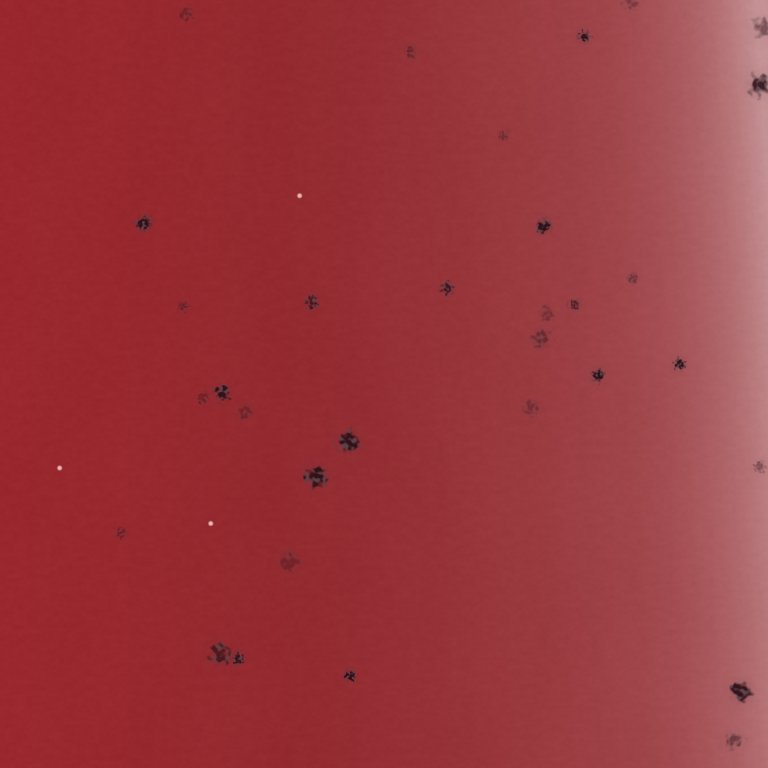
A Shadertoy shader for this texture:

```glsl
const vec3 RED = vec3(0.575, 0.168, 0.190);
const vec3 PALE = vec3(0.770, 0.570, 0.580);
const vec3 SLATE = vec3(0.340, 0.260, 0.290);
const vec3 CORE = vec3(0.170, 0.060, 0.085);
const vec3 GLINT = vec3(0.900, 0.720, 0.700);
const int SPECK_COUNT = 32;
const int GLINT_COUNT = 3;

vec2 hash22(vec2 p) {
    vec3 q = fract(p.xyx * vec3(0.1031, 0.1030, 0.0973));
    q += dot(q, q.yzx + 33.33);
    return fract((q.xx + q.yz) * q.zy);
}

float cornerSlope(vec2 cell, vec2 offset) {
    float angle = 6.2832 * hash22(cell).x;
    return dot(vec2(cos(angle), sin(angle)), offset);
}

float gradientNoise(vec2 p) {
    vec2 i = floor(p), f = fract(p);
    vec2 u = f * f * f * (f * (f * 6.0 - 15.0) + 10.0);
    vec2 e = vec2(1.0, 0.0);
    float low = mix(cornerSlope(i, f), cornerSlope(i + e, f - e), u.x);
    float high = mix(cornerSlope(i + e.yx, f - e.yx), cornerSlope(i + e.xx, f - e.xx), u.x);
    return mix(low, high, u.y);
}

// Red field that fades to a pale haze at the right, widest at the top
vec3 paintedField(vec2 uv) {
    float x = max(uv.x + 0.07 * (uv.y - 0.45) * uv.x, 0.0);
    float haze = 0.15 * smoothstep(0.35, 0.80, x) + 0.70 * pow(x, 9.0);
    vec3 color = mix(RED, PALE, min(haze, 1.0));
    return color + vec3(0.025, -0.014, -0.014) * (1.0 - smoothstep(0.0, 0.5, uv.x));
}

// Faint mottling, slightly stretched sideways
float grain(vec2 uv) {
    float broad = gradientNoise(uv * vec2(9.0, 7.0));
    float streak = gradientNoise(uv * vec2(60.0, 110.0));
    float fine = gradientNoise(uv * vec2(170.0, 210.0));
    return 0.008 * broad + 0.011 * streak + 0.010 * fine;
}

// Ragged chip with a slate rim, a dark core and a soft smudge around it
vec3 addSpeck(vec3 color, vec2 offset, float radius, float strength, vec2 seed) {
    vec2 d = offset / radius;
    if (dot(d, d) > 9.0) return color;
    float ragged = length(d) + 0.8 * gradientNoise(d * 1.8 + seed);
    float cover = 1.0 - smoothstep(0.40, 1.05, ragged);
    float smudge = 0.16 * exp(-0.9 * dot(d, d));
    float mottle = gradientNoise(d * 2.3 + seed.yx + 7.0);
    float core = smoothstep(-0.15, 0.30, mottle + 0.35 - 0.45 * length(d));
    vec3 chip = mix(SLATE, CORE, core);
    return mix(color, chip, strength * max(cover, smudge));
}

vec3 addGlint(vec3 color, vec2 offset, float radius) {
    float cover = 1.0 - smoothstep(0.3, 1.0, length(offset) / radius);
    return mix(color, GLINT, cover);
}

void mainImage(out vec4 fragColor, in vec2 fragCoord) {
    vec2 uv = fragCoord / iResolution.xy;
    vec3 color = paintedField(uv) + grain(uv);

    // Scattered dark specks, a few of them faint
    for (int i = 0; i < SPECK_COUNT; i++) {
        vec2 id = vec2(float(i) + 1.0, 17.0);
        vec2 center = hash22(id);
        vec2 shape = hash22(id + 50.0);
        float radius = mix(0.009, 0.018, shape.x * shape.x);
        float strength = mix(0.30, 0.95, smoothstep(0.1, 0.6, shape.y));
        color = addSpeck(color, uv - center, radius, strength, shape * 90.0);
    }

    // Rare tiny bright points
    for (int i = 0; i < GLINT_COUNT; i++) {
        vec2 center = hash22(vec2(float(i) + 3.0, 83.0));
        color = addGlint(color, uv - center, 0.0045);
    }

    fragColor = vec4(clamp(color, 0.0, 1.0), 1.0);
}
```
